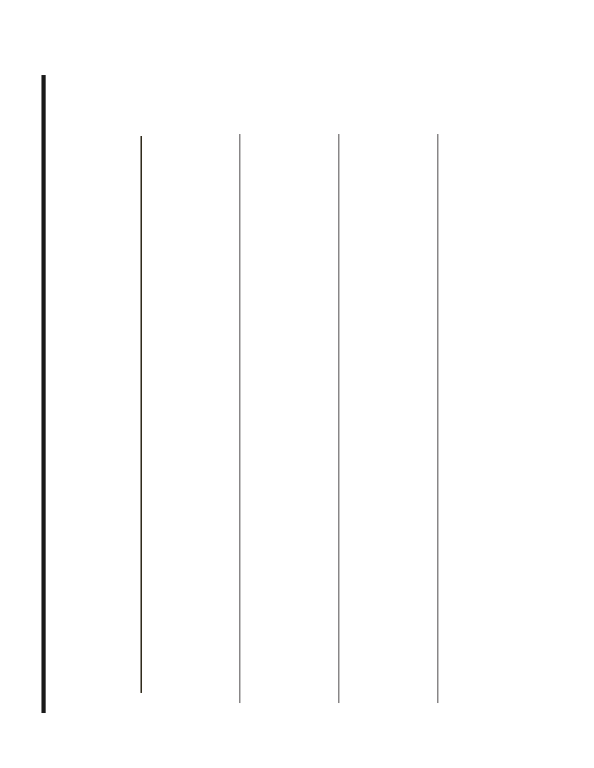
A WebGL 2 fragment shader for this pattern:

```glsl
#version 300 es
precision highp float;
// Five vertical rules on white, evenly spaced, thinning from a heavy bar to hairlines.

uniform vec2 u_resolution;
out vec4 outColor;

// Share of a pixel, centred at p with width px, that lies between lo and hi.
float spanCoverage(float p, float lo, float hi, float px) {
    return clamp((min(p + 0.5 * px, hi) - max(p - 0.5 * px, lo)) / px, 0.0, 1.0);
}

void main() {
    vec2 uv = gl_FragCoord.xy / u_resolution;
    vec2 pixel = 1.0 / u_resolution;

    // Columns a sixth of the canvas apart; rules share their left alignment.
    float phase = (uv.x - 0.0698) * 6.0;
    float column = floor(phase + 0.5);
    float localX = (phase - column) / 6.0;

    // Hairline by default, with a heavy first rule and a medium second one.
    float width = 0.00135;
    vec2 extent = vec2(0.0846, 0.8255);
    vec3 ink = vec3(0.137, 0.122, 0.125);
    if (column < 0.5) {
        width = 0.0071;
        extent = vec2(0.0716, 0.9023);
        ink = vec3(0.1, 0.1, 0.1);
    } else if (column < 1.5) {
        width = 0.0026;
        extent = vec2(0.0977, 0.8229);
        ink = vec3(0.19, 0.17, 0.11);
    }

    // Only columns 0 to 4 carry a rule.
    float present = step(-0.5, column) * step(column, 4.5);
    float rule = present
        * spanCoverage(localX, 0.0, width, pixel.x)
        * spanCoverage(uv.y, extent.x, extent.y, pixel.y);

    outColor = vec4(mix(vec3(1.0), ink, rule), 1.0);
}
```
